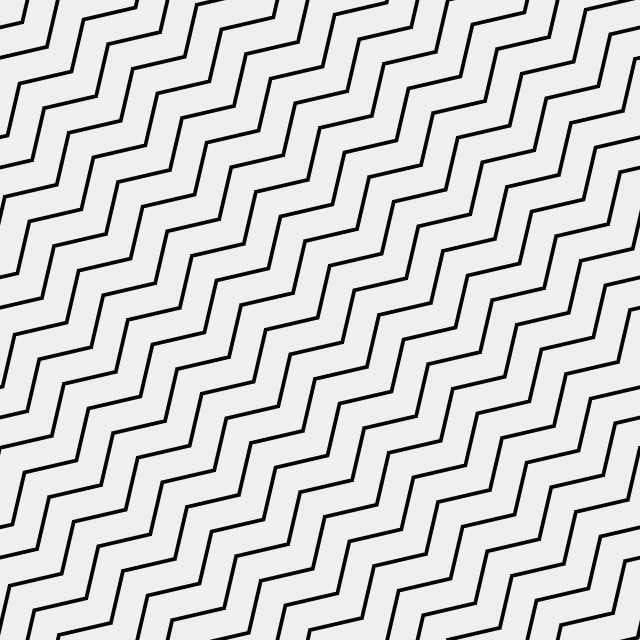
Reproduce this pattern procedurally as a three.js fragment shader.

```glsl
// Thin black zigzag lines climbing diagonally over a pale grey ground.
// The plane is turned to axes along and across the diagonal; a triangle wave
// bends evenly spaced lines, and whole counts on both axes make it tile.

varying vec2 vUv;

const float TEETH = 5.0;         // zigzag teeth per canvas side
const float LINES = 13.0;        // lines per canvas side
const float SWING = 0.405;       // tooth height from its middle, in line spacings
const float LINE_WIDTH = 0.0059;
const vec3 GROUND = vec3(0.937);
const vec3 INK = vec3(0.016);

// Triangle wave of period 1, from +1 at whole numbers to -1 halfway between.
float triangleWave(float x) {
  return 4.0 * abs(fract(x) - 0.5) - 1.0;
}

// Distance to the nearest zigzag centre line, with mitred corners.
float zigzagDistance(vec2 p, float teeth, float lines, float swing) {
  float along = p.x + p.y;
  float across = p.x - p.y;
  float phase = across * lines - swing * triangleWave(along * teeth);
  float offset = abs(fract(phase) - 0.5) / lines;

  // Convert the offset across the diagonal to one square to the slanted stroke.
  float slope = 4.0 * swing * teeth / lines;
  return offset / sqrt(2.0 * (1.0 + slope * slope));
}

// Coverage of a stroke of the given width, softened over one sample.
float stroke(float dist, float width, float blur) {
  return 1.0 - smoothstep(-0.5, 0.5, (dist - 0.5 * width) / blur);
}

void main() {
  float blur = max(fwidth(vUv.x), 0.00001) * 1.3;
  float dist = zigzagDistance(vUv, TEETH, LINES, SWING);
  float ink = stroke(dist, LINE_WIDTH, blur);
  gl_FragColor = vec4(mix(GROUND, INK, ink), 1.0);
}
```
